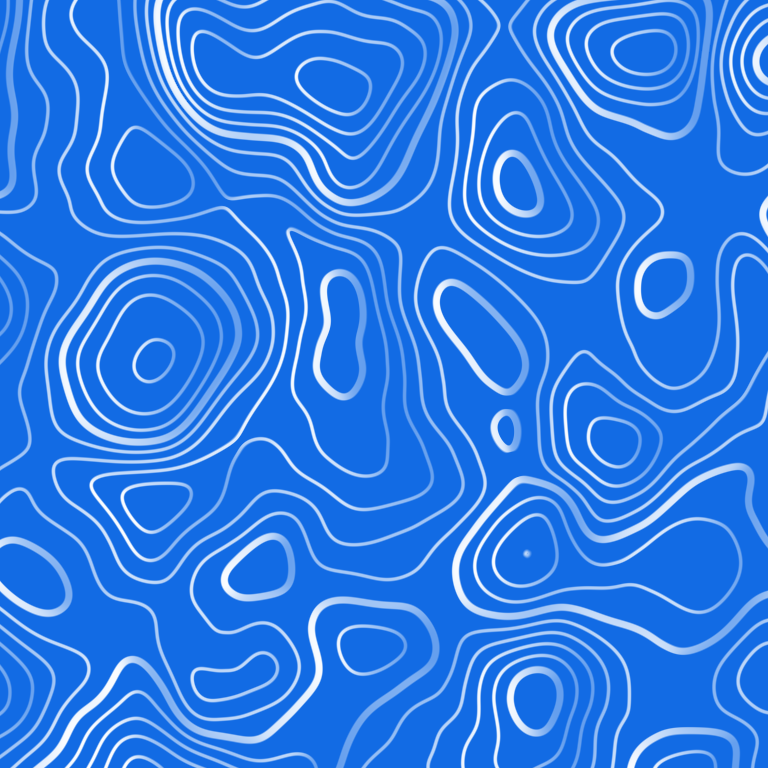
Reproduce this pattern procedurally as a WebGL 1 fragment shader.

```glsl
precision highp float;

uniform vec2 u_resolution;

const vec3 BASE_BLUE = vec3(0.07, 0.42, 0.895);
const vec3 LINE_WHITE = vec3(0.98, 0.99, 1.0);

const float LEVELS = 9.0;         // contour levels per unit of height
const float INDEX_EVERY = 5.0;    // one bold contour in this many
const float THIN_HALF = 0.0022;   // half widths, in canvas units
const float BOLD_HALF = 0.0046;

float hash(vec2 cell) {
  return fract(sin(dot(cell, vec2(127.1, 311.7))) * 43758.5453);
}

// Dot product of a random unit gradient with the offset from its corner
float cornerSlope(vec2 cell, vec2 offset) {
  float angle = 6.28318 * hash(cell);
  return dot(vec2(cos(angle), sin(angle)), offset);
}

float gradientNoise(vec2 p) {
  vec2 cell = floor(p);
  vec2 f = fract(p);
  vec2 blend = f * f * f * (f * (f * 6.0 - 15.0) + 10.0);
  vec2 e = vec2(1.0, 0.0);
  float low = mix(cornerSlope(cell, f),
                  cornerSlope(cell + e.xy, f - e.xy), blend.x);
  float high = mix(cornerSlope(cell + e.yx, f - e.yx),
                   cornerSlope(cell + e.xx, f - e.xx), blend.x);
  return mix(low, high, blend.y);
}

// Warped hills with a little fine relief
float terrain(vec2 p) {
  vec2 warp = vec2(gradientNoise(p * 3.0 + 17.3),
                   gradientNoise(p * 3.0 + 41.9));
  vec2 q = p + 0.07 * warp;
  return gradientNoise(q * 4.1 + 5.7) + 0.17 * gradientNoise(q * 9.3 + 23.1);
}

// Central difference of the terrain
vec2 terrainSlope(vec2 p, float reach) {
  vec2 e = vec2(reach, 0.0);
  return vec2(terrain(p + e.xy) - terrain(p - e.xy),
              terrain(p + e.yx) - terrain(p - e.yx)) / (2.0 * reach);
}

// Opacity of a contour: bright on the left of hills and hollows, faint on the right
float lineFade(vec2 p, float height) {
  vec2 slope = terrainSlope(p, 0.025);
  float facing = slope.x / (length(slope) + 0.6);
  float hillOrHollow = clamp(height * 6.0 + 0.35, -1.0, 1.0);
  float drift = 0.5 * gradientNoise(p * 2.6 + 63.0);
  return 0.68 + 0.32 * clamp(1.15 * facing * hillOrHollow + drift, -1.0, 1.0);
}

void main() {
  float side = min(u_resolution.x, u_resolution.y);
  vec2 p = gl_FragCoord.xy / side;
  float pixel = 1.0 / side;

  // Distance to the nearest contour, in canvas units
  float height = terrain(p);
  float scaled = height * LEVELS;
  float level = floor(scaled + 0.5);
  float steepness = LEVELS * length(terrainSlope(p, 0.0015));
  float dist = abs(scaled - level) / max(steepness, 0.5);

  // Every few levels the contour is bold
  float isIndex = 1.0 - step(0.5, mod(level - 1.0 + 0.25, INDEX_EVERY));
  float halfWidth = mix(THIN_HALF, BOLD_HALF, isIndex);
  float coverage = 1.0 - smoothstep(-pixel, pixel, dist - halfWidth);

  vec3 color = mix(BASE_BLUE, LINE_WHITE, coverage * lineFade(p, height));
  gl_FragColor = vec4(color, 1.0);
}
```
